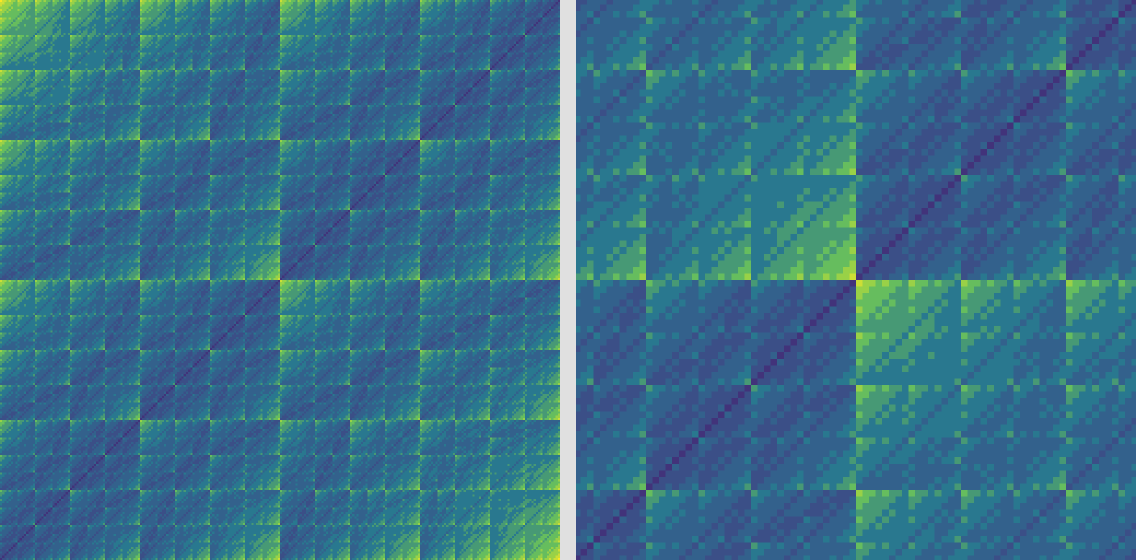
Left: the whole. Right: its middle third, enlarged.
Give the GLSL for this pattern, as a WebGL 2 fragment shader.

```glsl
#version 300 es
precision highp float;
precision highp int;
// Heat map of how far apart two 8-bit words are, by longest common subsequence.

uniform vec2 u_resolution;
out vec4 fragColor;

const int BITS = 8;
const float CELLS = 256.0;
const uint WORD_MASK = 255u;

// Indigo for equal words, through blue and green, to yellow for opposites.
const vec3 RAMP[9] = vec3[9](
    vec3(0.26, 0.20, 0.48),
    vec3(0.23, 0.31, 0.53),
    vec3(0.20, 0.38, 0.55),
    vec3(0.16, 0.47, 0.56),
    vec3(0.28, 0.60, 0.46),
    vec3(0.40, 0.74, 0.37),
    vec3(0.60, 0.82, 0.28),
    vec3(0.80, 0.87, 0.21),
    vec3(0.99, 0.91, 0.14));

int countBits(uint word) {
    int total = 0;
    for (int i = 0; i < BITS; i++) total += int((word >> uint(i)) & 1u);
    return total;
}

// Bits left unmatched by the longest common subsequence of a and b.
// Each set bit of "open" is a column of the DP row that did not grow.
int subsequenceDistance(uint a, uint b) {
    uint open = WORD_MASK;
    for (int i = 0; i < BITS; i++) {
        bool isOne = ((b >> uint(i)) & 1u) == 1u;
        uint matches = (isOne ? a : ~a) & WORD_MASK;
        uint taken = open & matches;
        open = ((open + taken) | (open - taken)) & WORD_MASK;
    }
    return countBits(open);
}

vec3 cellColor(vec2 uv) {
    uvec2 words = uvec2(clamp(floor(uv * CELLS), 0.0, CELLS - 1.0));
    return RAMP[subsequenceDistance(words.x, words.y)];
}

void main() {
    // Average a 2 x 2 sub-pixel grid to soften cell edges.
    vec3 color = vec3(0.0);
    for (int i = 0; i < 4; i++) {
        vec2 offset = vec2(i & 1, i >> 1) * 0.5 - 0.25;
        color += cellColor((gl_FragCoord.xy + offset) / u_resolution);
    }
    fragColor = vec4(color * 0.25, 1.0);
}
```
